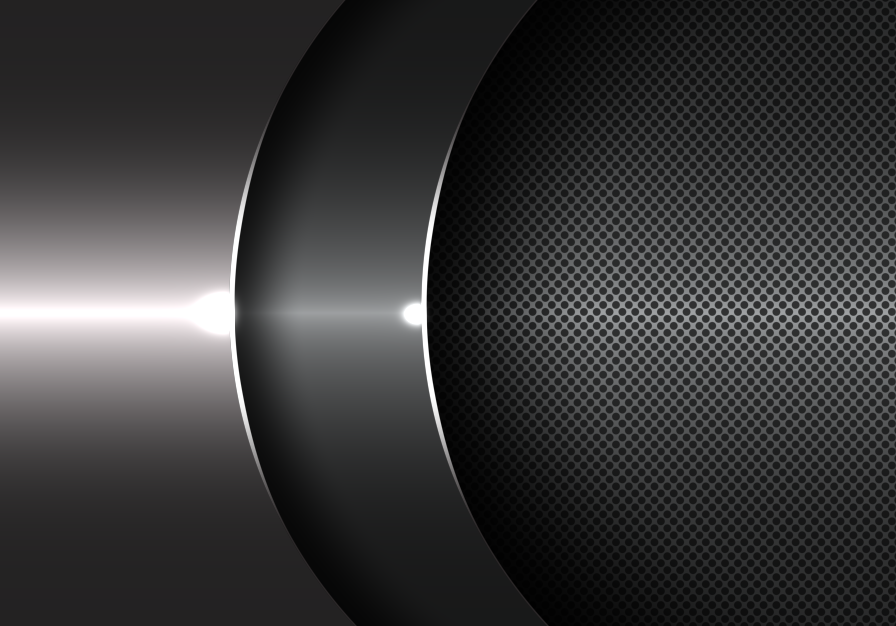
Reproduce this background procedurally as a WebGL 1 fragment shader.

```glsl
precision highp float;
uniform vec2 u_resolution;

#define ARC_CENTER vec2(1.115, 0.510)
#define ARC_RADIUS 0.749
#define ARC_SHIFT 0.307
#define LIGHT_Y 0.5
#define MESH_PITCH vec2(0.0205, 0.0223)
#define HOLE_RADIUS 0.0062
#define RIM_WIDTH 0.0085
#define WARM_TINT vec3(1.02, 0.985, 0.995)
#define COOL_TINT vec3(0.985, 1.0, 1.01)

// Vertical metal shading: x = base, y = broad sheen, z = narrow streak
float brushedMetal(float dist, vec3 levels, float spread) {
  float broad = exp(-dist * dist / (spread * spread));
  return levels.x + levels.y * broad + levels.z * exp(-dist / 0.05);
}

// Depth inside a disc, positive to the right of its left edge
float arcDepth(vec2 p, float shift) {
  return ARC_RADIUS - length(p - ARC_CENTER - vec2(shift, 0.0));
}

// Staggered grid of round holes: signed distance to the nearest hole
float holeDistance(vec2 p) {
  vec2 a = (fract(p / MESH_PITCH) - 0.5) * MESH_PITCH;
  vec2 b = (fract(p / MESH_PITCH + 0.5) - 0.5) * MESH_PITCH;
  return min(length(a), length(b)) - HOLE_RADIUS;
}

vec3 meshColor(vec2 p, float dist, float pixel) {
  float metal = brushedMetal(dist, vec3(0.17, 0.28, 0.18), 0.25);
  float hole = brushedMetal(dist, vec3(0.065, 0.11, 0.02), 0.25);
  float d = holeDistance(p);
  return COOL_TINT * mix(hole, metal, smoothstep(-pixel, pixel, d));
}

// Bright tapered line along the edge of a disc
vec3 addRim(vec3 color, float depth, float dist, float pixel) {
  float lit = 1.0 - smoothstep(0.12, 0.36, dist);
  float width = RIM_WIDTH * mix(0.3, 1.0, lit);
  float line = smoothstep(-pixel, pixel, depth)
             * (1.0 - smoothstep(width - pixel, width + pixel, depth));
  vec3 rim = mix(vec3(0.23, 0.21, 0.215), vec3(1.0), lit);
  return mix(color, rim, line * mix(0.7, 1.0, lit));
}

// Hot spot that spreads to the left and is cut short on the right
float flare(vec2 p, vec2 center, float size) {
  vec2 q = (p - center) / size;
  q.x *= q.x > 0.0 ? 1.5 : 0.8;
  float r = length(q);
  return 1.5 * exp(-r * r) + 0.25 * exp(-1.3 * r);
}

void main() {
  float pixel = 0.75 / u_resolution.y;
  vec2 p = gl_FragCoord.xy / u_resolution.y;
  float dist = abs(p.y - LIGHT_Y);
  float outer = arcDepth(p, 0.0);
  float inner = arcDepth(p, ARC_SHIFT);

  // Left plate
  vec3 color = WARM_TINT * brushedMetal(dist, vec3(0.135, 0.47, 0.45), 0.19);

  // Middle band, shaded by the plate above it
  vec3 band = COOL_TINT * brushedMetal(dist, vec3(0.095, 0.25, 0.28), 0.22);
  band *= mix(0.25, 1.0, smoothstep(0.0, 0.12, outer));
  color = mix(color, band, smoothstep(-pixel, pixel, outer));

  // Perforated sheet, with a wider shadow
  vec3 sheet = meshColor(p, dist, pixel);
  sheet *= mix(0.06, 1.0, smoothstep(-0.02, 0.30, inner));
  color = mix(color, sheet, smoothstep(-pixel, pixel, inner));

  // Rims and hot spots
  color = addRim(color, outer, dist, pixel);
  color = addRim(color, inner, dist, pixel);
  float outerX = ARC_CENTER.x - ARC_RADIUS;
  color += flare(p, vec2(outerX - 0.008, LIGHT_Y), 0.022);
  color += flare(p, vec2(outerX + ARC_SHIFT - 0.006, LIGHT_Y - 0.002), 0.014);

  gl_FragColor = vec4(clamp(color, 0.0, 1.0), 1.0);
}
```
